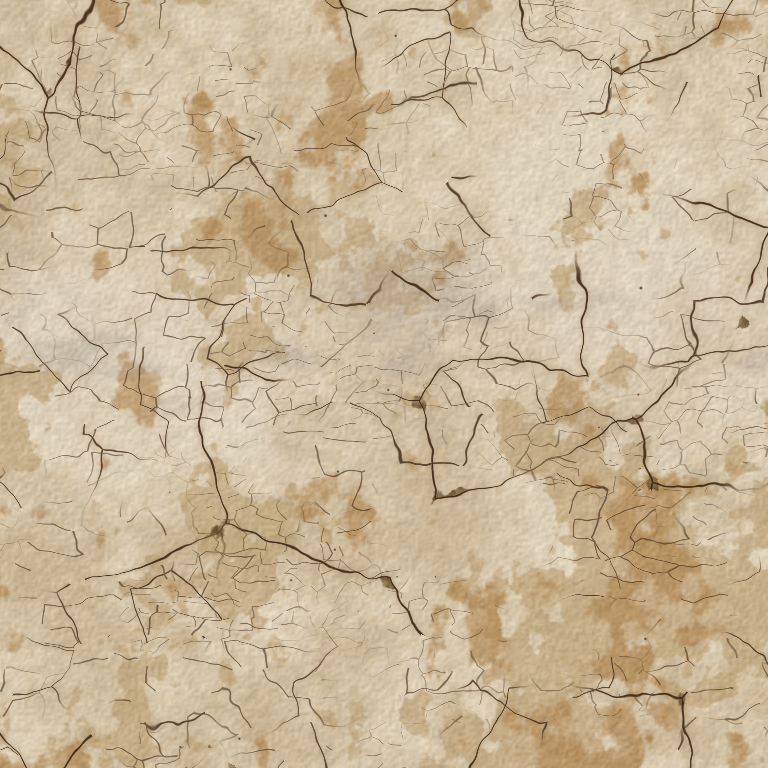
Reproduce this texture procedurally as a three.js fragment shader.

```glsl
// Aged cream plaster with ochre stains, branching cracks, hairlines and chipped pits.
varying vec2 vUv;

const vec3 CREAM = vec3(0.875, 0.825, 0.735);
const vec3 SAND = vec3(0.785, 0.71, 0.58);
const vec3 TAN = vec3(0.745, 0.64, 0.475);
const vec3 OCHRE = vec3(0.68, 0.51, 0.30);
const vec3 PALE = vec3(0.865, 0.815, 0.74);
const vec3 SLATE = vec3(0.66, 0.62, 0.57);
const vec3 PIT = vec3(0.43, 0.33, 0.20);
const vec3 CRACK = vec3(0.24, 0.15, 0.08);

float hash1(vec2 p) {
  vec3 q = fract(p.xyx * 0.1031);
  q += dot(q, q.yzx + 33.33);
  return fract((q.x + q.y) * q.z);
}

vec2 hash2(vec2 p) { return vec2(hash1(p), hash1(p + 57.3)); }

float noise(vec2 p) {
  vec2 i = floor(p), f = fract(p);
  f = f * f * (3.0 - 2.0 * f);
  return mix(mix(hash1(i), hash1(i + vec2(1.0, 0.0)), f.x),
             mix(hash1(i + vec2(0.0, 1.0)), hash1(i + 1.0), f.x), f.y);
}

float fbm(vec2 p) {
  float sum = 0.0, amp = 0.5;
  for (int i = 0; i < 5; i++) {
    sum += amp * noise(p);
    p = mat2(1.6, 1.2, -1.2, 1.6) * p + 11.7;
    amp *= 0.5;
  }
  return sum / 0.97;
}

// Cell seed: a low spread keeps edges near the horizontal and vertical
vec2 seed(vec2 id, float spread) { return id + 0.5 + spread * (hash2(id) - 0.5); }

// Distances to the nearest and second nearest Voronoi edge among those kept
vec2 brokenEdges(vec2 p, float spread, float keep) {
  vec2 cell = floor(p), home = cell, toHome = vec2(8.0);
  for (int y = -1; y <= 1; y++)
    for (int x = -1; x <= 1; x++) {
      vec2 id = cell + vec2(x, y), r = seed(id, spread) - p;
      if (dot(r, r) < dot(toHome, toHome)) { toHome = r; home = id; }
    }
  vec2 d = vec2(8.0);
  for (int y = -2; y <= 2; y++)
    for (int x = -2; x <= 2; x++) {
      vec2 id = home + vec2(x, y), r = seed(id, spread) - p, across = r - toHome;
      if (dot(across, across) > 0.0001 && hash1(id + home + 9.1) < keep) {
        float e = dot(0.5 * (r + toHome), normalize(across));
        d = e < d.x ? vec2(e, d.x) : vec2(d.x, min(d.y, e));
      }
    }
  return d;
}

float stroke(float d, float width) { return 1.0 - smoothstep(width * 0.4, width + 0.001, d); }

// Sparse round chips of varied radius
float specks(vec2 uv, float cells, float share) {
  vec2 id = floor(uv * cells);
  vec2 centre = (id + 0.2 + 0.6 * hash2(id + 3.0)) / cells;
  float radius = mix(0.0004, 0.0022, hash1(id + 21.0));
  return step(hash1(id + 40.0), share) * stroke(length(uv - centre), radius);
}

// Mottled ground, tan sheets, rusty flakes and grey smudges
vec3 plaster(vec2 uv, float band) {
  float tone = 0.6 * fbm(uv * 4.0 + 3.0) + 0.4 * fbm(uv * 24.0 + 8.0);
  vec3 col = mix(CREAM, SAND, smoothstep(0.32, 0.74, tone));
  col = mix(col, PALE, 0.45 * band);
  float ragged = 0.5 * (fbm(uv * 30.0 + 5.0) - 0.5) - 0.1 * band;
  float sheet = fbm(uv * vec2(6.5, 4.5) + 31.0) + ragged;
  float rust = fbm(uv * vec2(11.0, 6.0) + 74.0) + ragged;
  col = mix(col, TAN, 0.7 * smoothstep(0.58, 0.63, sheet));
  col = mix(col, OCHRE, 0.6 * smoothstep(0.60, 0.71, rust));
  float smudge = smoothstep(0.56, 0.78, fbm(uv * vec2(8.0, 15.0) + 50.0));
  return mix(col, SLATE, 0.4 * smudge * band);
}

void main() {
  vec2 uv = vUv;
  float height = (uv.y - 0.57) / 0.12;
  float band = exp(-height * height);
  vec3 col = plaster(uv, band);
  // Grain lit from the upper left
  vec2 g = uv * 230.0;
  float grit = fbm(uv * 100.0) - 0.5;
  col += 0.06 * (noise(g) - noise(g + vec2(-0.6, 0.6))) + 0.09 * grit;

  // Four crack sizes on a wobbling domain
  vec2 wobble = vec2(fbm(uv * 7.0 + 15.0), fbm(uv * 7.0 + 63.0)) - 0.5;
  vec2 jitter = vec2(noise(uv * 60.0), noise(uv * 60.0 + 29.0)) - 0.5;
  vec2 p = uv + 0.06 * wobble + 0.006 * jitter + 2.0;
  vec2 major = brokenEdges(p * 4.8, 0.95, 0.5) / 4.8;
  vec2 minor = brokenEdges(p * vec2(10.0, 13.0) + 20.0, 0.75, 0.42) / 11.5;
  float hair = brokenEdges(p * vec2(19.0, 32.0) + 60.0, 0.6, 0.4).x / 28.0;
  float craze = brokenEdges(p * vec2(36.0, 52.0) + 90.0, 0.7, 0.42).x / 46.0;
  float swell = noise(uv * 15.0 + 6.0);
  float majorMask = smoothstep(0.2, 0.45, noise(uv * 7.0 + 44.0));
  float minorMask = smoothstep(0.4, 0.6, noise(uv * 9.0 + 18.0) - 0.1 * band);
  float hairMask = smoothstep(0.38, 0.68, noise(uv * 11.0 + 81.0) - 0.1 * band);
  float crazeMask = smoothstep(0.48, 0.75, noise(uv * 10.0 + 37.0) - 0.1 * band);
  // Dirt bleeding from cracks, and chipped hollows where they meet
  float halo = exp(-major.x / 0.005) * majorMask + 0.6 * exp(-minor.x / 0.004) * minorMask;
  col = mix(col, TAN * 0.88, 0.38 * min(halo, 1.0));
  float chip = 1.0 - smoothstep(0.006, 0.009, major.y + 0.008 * (swell - 0.5 + jitter.x + grit));
  chip *= smoothstep(0.42, 0.5, noise(uv * 6.0 + 90.0));
  col = mix(col, PIT + 0.6 * grit, 0.75 * chip);
  float line = stroke(major.x, 0.0003 + 0.002 * swell * swell) * majorMask * 0.9;
  line = max(line, stroke(minor.x, 0.0001 + 0.0015 * swell * swell) * minorMask * 0.8);
  line = max(line, max(stroke(hair, 0.0003) * hairMask * 0.6, stroke(craze, 0.0001) * crazeMask * 0.45));
  line = max(line, specks(uv, 15.0, 0.1) * 0.7);
  gl_FragColor = vec4(clamp(mix(col, CRACK, line), 0.0, 1.0), 1.0);
}
```
